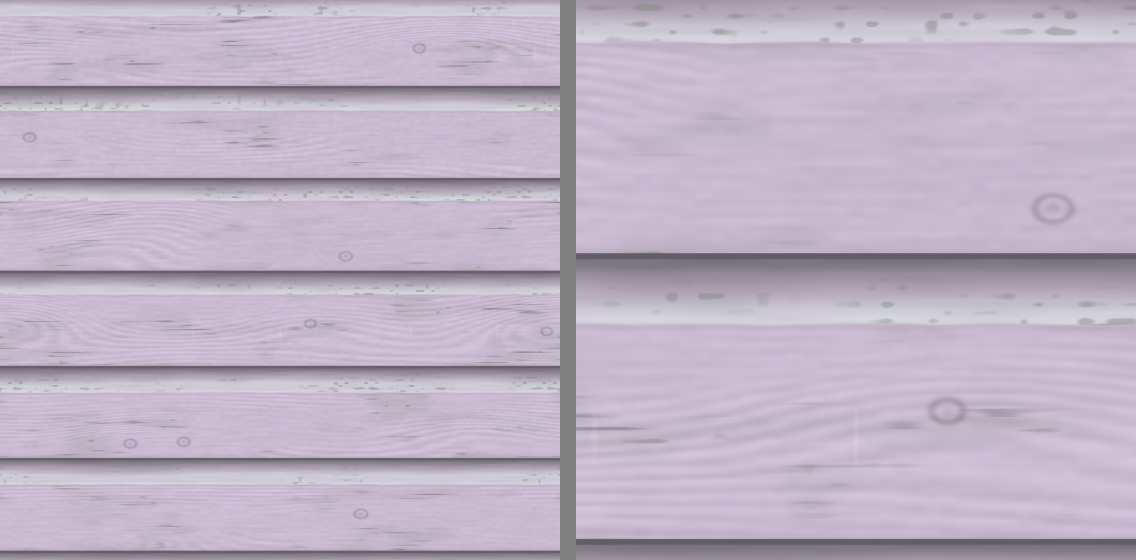
Left: the whole. Right: its middle third, enlarged.
Reproduce this texture procedurally as a Shadertoy shader.

```glsl
// Weathered lavender clapboard siding: six horizontal boards with shadowed laps and pale lips.
const float BOARDS = 6.0;         // boards down the canvas
const float FIRST_SEAM = 0.014;   // height of the lowest seam
const float SEAM_HALF = 0.010;    // seam line half width, in board heights
const float SHADOW_END = 0.17;    // depth of the lap shadow, in board heights
const float LIP_END = 0.265;      // mean lower edge of the pale lip
const float LIP_VARIATION = 0.045;
const float GRAIN_RINGS = 105.0;
const float GRAIN_DEPTH = 0.022;
const float CRACK_DEPTH = 0.15;
const float TAU = 6.28319;

const vec3 PAINT = vec3(0.795, 0.735, 0.825);
const vec3 WORN_PAINT = vec3(0.735, 0.695, 0.755);
const vec3 LIP = vec3(0.81, 0.79, 0.84);
const vec3 BARE_LIP = vec3(0.80, 0.83, 0.835);
const vec3 SOFT_SHADOW = vec3(0.69, 0.64, 0.71);
const vec3 DEEP_SHADOW = vec3(0.46, 0.435, 0.475);
const vec3 SEAM = vec3(0.37, 0.355, 0.39);
const vec3 GRIME = vec3(0.55, 0.56, 0.56);

float hash(vec2 p) {
    return fract(sin(dot(p, vec2(127.1, 311.7))) * 43758.5);
}

// Value noise that wraps horizontally after a whole number of cells.
float noise(vec2 p, float period) {
    vec2 cell = floor(p), f = fract(p);
    f = f * f * (3.0 - 2.0 * f);
    float x0 = mod(cell.x, period), x1 = mod(cell.x + 1.0, period);
    float low = mix(hash(vec2(x0, cell.y)), hash(vec2(x1, cell.y)), f.x);
    float high = mix(hash(vec2(x0, cell.y + 1.0)), hash(vec2(x1, cell.y + 1.0)), f.x);
    return mix(low, high, f.y);
}

// Noise over one board; frequency is cells across the canvas and down the board.
float boardNoise(vec2 p, vec2 frequency, float seed) {
    return noise(p * frequency + vec2(0.0, seed * 61.0), frequency.x);
}

void mainImage(out vec4 fragColor, in vec2 fragCoord) {
    vec2 uv = fragCoord / iResolution.xy;
    float aa = BOARDS / iResolution.y;

    // Depth below each seam, with slightly uneven spacing
    float depth = (FIRST_SEAM - uv.y) * BOARDS + 0.012 * sin(TAU * (2.0 * uv.y + 0.1));
    float board = mod(floor(depth), BOARDS) + 1.0;
    float t = fract(depth);
    vec2 p = vec2(uv.x, t);

    float broad = boardNoise(p, vec2(4.0, 3.0), board);
    float patches = 0.6 * boardNoise(p, vec2(7.0, 5.0), board + 10.0)
                  + 0.4 * boardNoise(p, vec2(19.0, 13.0), board + 20.0);
    float fibre = boardNoise(p, vec2(24.0, 44.0), board + 30.0);
    float speck = boardNoise(p, vec2(110.0, 34.0), board + 40.0);

    // Knots bend the growth rings into long ovals
    float level = t + 0.28 * boardNoise(p, vec2(3.0, 2.0), board + 50.0);
    float knots = 0.0;
    for (float i = 0.0; i < 3.0; i++) {
        vec2 center = vec2(hash(vec2(board, i + 3.0)), mix(0.4, 0.85, hash(vec2(i + 8.0, board))));
        vec2 d = p - center;
        d.x = (d.x - floor(d.x + 0.5)) * BOARDS;
        vec2 oval = d * vec2(1.1, 4.2);
        level += 0.22 * exp(-dot(oval, oval));
        float r = length(d * vec2(0.75, 1.0)) + 0.025 * (patches - 0.5);
        float ring = exp(-pow((r - 0.045) / 0.013, 2.0)) + 0.6 * exp(-pow(r / 0.018, 2.0));
        knots += ring * step(0.55, hash(vec2(board + 5.0, i + 17.0)));
    }
    float rings = sin(level * GRAIN_RINGS + 1.5 * fibre);

    // Painted face: faded patches, grain, cracks and small flakes
    vec3 face = mix(PAINT, WORN_PAINT, 0.75 * smoothstep(0.48, 0.82, patches));
    face += 0.018 * (broad - 0.5) + 0.03 * (fibre - 0.5) + 0.025 * (speck - 0.5);
    face -= GRAIN_DEPTH * rings * smoothstep(0.35, 0.75, broad);
    float crack = smoothstep(0.70, 0.90, boardNoise(p, vec2(17.0, 46.0), board + 60.0));
    face -= CRACK_DEPTH * crack * smoothstep(0.53, 0.78, patches);
    float flake = smoothstep(0.82, 0.94, boardNoise(p, vec2(55.0, 26.0), board + 70.0));
    face = mix(face, GRIME, 0.6 * flake * smoothstep(0.58, 0.75, patches));
    face -= 0.11 * knots;

    // Faint pale upright scuffs
    float scuff = smoothstep(0.90, 0.99, boardNoise(p, vec2(90.0, 1.6), board + 80.0));
    face += 0.035 * scuff * smoothstep(0.4, 0.7, broad);
    face -= 0.035 * smoothstep(0.93, 1.0, t);

    // Recessed lip, dark below the seam and pale at its lower edge
    float along = boardNoise(vec2(uv.x, 0.5), vec2(5.0, 1.0), board + 90.0);
    float reach = SHADOW_END * mix(0.75, 1.2, along) + 0.035 * (patches - 0.5);
    vec3 lip = mix(LIP, BARE_LIP, smoothstep(0.4, 0.7, along) * smoothstep(0.35, 0.65, patches));
    lip = mix(SOFT_SHADOW, lip, smoothstep(0.65 * reach, 1.25 * reach, t));
    lip = mix(DEEP_SHADOW, lip, smoothstep(0.0, 0.8 * reach, t));
    float grime = smoothstep(0.62, 0.86, speck) * smoothstep(0.38, 0.68, patches);
    lip = mix(lip, GRIME, 0.55 * grime * smoothstep(0.04, 0.12, t));
    lip += 0.035 * (fibre - 0.5);

    // Join the lip to the face with a thin worn edge
    float edge = LIP_END + LIP_VARIATION * (hash(vec2(board, 41.0)) - 0.5);
    edge += 0.012 * (boardNoise(p, vec2(38.0, 2.0), board + 100.0) - 0.5);
    vec3 color = mix(lip, face, smoothstep(edge - aa, edge + aa, t));
    color += 0.025 * exp(-pow((t - edge + 0.014) / 0.014, 2.0));
    color -= 0.035 * exp(-pow((t - edge - 0.012) / 0.010, 2.0)) * (0.4 + fibre);

    // Dark seam between boards
    color = mix(color, DEEP_SHADOW, smoothstep(1.0 - 1.5 * aa, 1.0, t));
    float seamDistance = abs(t - floor(t + 0.5) - 0.008);
    float seam = 1.0 - smoothstep(SEAM_HALF - aa, SEAM_HALF + aa, seamDistance);
    color = mix(color, SEAM, 0.85 * seam);

    fragColor = vec4(clamp(color, 0.0, 1.0), 1.0);
}
```
